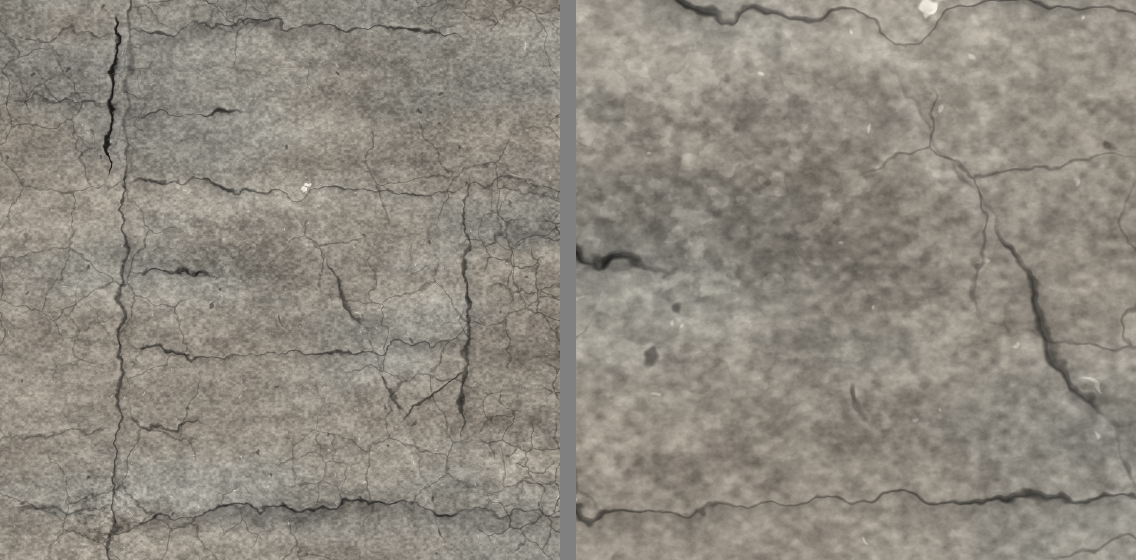
Left, the full canvas; right, a detail of the centre.
A WebGL 1 fragment shader for this texture:

```glsl
precision highp float;
// Weathered concrete wall with jagged cracks, worn joints, stains and fine crazing.
uniform vec2 u_resolution;

float hash(vec2 p) {
  vec3 q = fract(vec3(p.xyx) * 0.1031);
  q += dot(q, q.yzx + 33.33);
  return fract((q.x + q.y) * q.z);
}
float noise(vec2 p) {
  vec2 i = floor(p), f = fract(p);
  f = f * f * (3.0 - 2.0 * f);
  return mix(mix(hash(i), hash(i + vec2(1, 0)), f.x),
             mix(hash(i + vec2(0, 1)), hash(i + vec2(1, 1)), f.x), f.y);
}
float fbm(vec2 p) {
  float sum = 0.0, gain = 0.53;
  for (int i = 0; i < 4; i++) {
    sum += gain * noise(p);
    p = mat2(1.6, 1.2, -1.2, 1.6) * p + 7.3;
    gain *= 0.5;
  }
  return sum;
}
// Cellular noise: distance to point, distance to cell border, cell id.
vec3 cells(vec2 p) {
  vec2 nearest = vec2(8.0), second = vec2(8.0);
  float id = 0.0;
  for (int k = 0; k < 9; k++) {
    vec2 c = floor(p) + vec2(mod(float(k), 3.0), floor(float(k) / 3.0)) - 1.0;
    vec2 r = c + 0.1 + 0.8 * vec2(hash(c), hash(c + 51.7)) - p;
    if (dot(r, r) < dot(nearest, nearest)) {
      second = nearest;
      nearest = r;
      id = hash(c + 93.1);
    } else if (dot(r, r) < dot(second, second)) second = r;
  }
  return vec3(length(nearest), dot(0.5 * (nearest + second), normalize(second - nearest)), id);
}
float wander(float t, float seed) {
  return 0.5 * sin(t * 9.0 + seed * 2.3) + 0.3 * sin(t * 23.0 + seed * 5.1)
       + 0.16 * sin(t * 57.0 + seed * 3.7) + 0.1 * sin(t * 131.0 + seed);
}
float span(float t, float a, float b, float soft) {
  return smoothstep(a - soft, a + soft, t) * (1.0 - smoothstep(b - soft, b + soft, t));
}
float spot(vec2 p, vec2 center, vec2 radius) {
  vec2 r = (p - center) / radius;
  return exp(-dot(r, r));
}
// Dark core, soft shadow on the negative side and a lit rim on the positive one.
vec3 carve(vec3 col, float d, float halfWidth, float strength, float px) {
  float core = 1.0 - smoothstep(halfWidth * 0.3, halfWidth + px, abs(d));
  float shade = exp(-abs(d) / (halfWidth * 2.0 + 0.004)) * mix(1.0, 0.35, smoothstep(-px, px, d));
  float r = (d - halfWidth * 2.5) / (halfWidth * 1.3);
  return col * max(0.2, 1.0 - strength * (0.36 * core + 0.19 * shade)) + strength * 0.03 * exp(-r * r);
}
// Thin polygonal crack lines.
float crazing(vec2 p, float scale, float px) {
  return 1.0 - smoothstep(0.0003, 0.0011 + px, cells(p * scale).y / scale);
}
// Stained, grainy and flaking surface without cracks.
vec3 concrete(vec2 p) {
  float mottle = fbm(p * vec2(40.0, 52.0)) - 0.5, grain = fbm(p * vec2(170.0, 215.0) + 3.0) - 0.5;
  float dark = spot(p, vec2(0.4, 0.55), vec2(0.15, 0.13));
  float rubble = spot(p, vec2(0.19, 0.08), vec2(0.07));
  float tone = 0.19 * (fbm(p * vec2(3.0, 17.0) + 4.0) - 0.5) + 0.17 * (fbm(p * vec2(4.0, 6.0) + 21.0) - 0.5);
  tone += (0.17 + 0.3 * rubble) * mottle + (0.29 + 0.2 * rubble) * grain;
  float flakes = smoothstep(0.53, 0.6, fbm(p * vec2(62.0, 70.0) + 30.0));
  tone += (0.02 + 0.06 * dark) * (flakes - 0.3) - 0.035 * dark - 0.04 * rubble;
  tone += 0.1 * spot(p, vec2(0.93, 0.17), vec2(0.07, 0.05)) * (0.7 + 3.0 * mottle);
  tone += 0.03 * spot(p, vec2(0.7, 0.53), vec2(0.15, 0.12)) - 0.05 * smoothstep(0.93, 1.0, p.y);
  float warmth = smoothstep(0.3, 0.7, fbm(p * vec2(3.0, 8.0) + 40.0));
  return mix(vec3(0.565, 0.556, 0.522), vec3(0.588, 0.556, 0.512), warmth) + tone * vec3(1.0, 0.98, 0.93);
}

void main() {
  vec2 p = gl_FragCoord.xy / u_resolution;
  float px = 1.0 / u_resolution.y;
  vec2 q = p + 0.034 * (vec2(fbm(p * 32.0), fbm(p * 32.0 + 17.0)) - 0.5);
  vec3 col = concrete(p);

  // Crazing, densest at the right and upper left.
  float zone = smoothstep(0.83, 0.88, p.x) * (1.0 - smoothstep(0.6, 0.72, p.y));
  zone = max(zone + spot(p, vec2(0.08, 0.81), vec2(0.11, 0.08)), 0.7 * smoothstep(0.5, 0.62, fbm(p * 5.0 + 60.0)));
  float broken = smoothstep(0.3, 0.55, noise(p * 19.0 + 8.0));
  col *= 1.0 - 0.26 * zone * broken * crazing(q, 23.0, px);
  col *= 1.0 - 0.22 * smoothstep(0.5, 0.65, noise(p * 7.0 + 3.0)) * crazing(q + 3.0, 9.0, px);

  // Horizontal cracks with stains: long and short rows alternate.
  for (int i = 0; i < 7; i++) {
    float row = float(i), isLong = 1.0 - mod(row, 2.0);
    float d = q.y - 0.09 - 0.143 * row - 0.022 * wander(q.x, row + 1.0);
    float reach = mix(0.32 + 0.14 * hash(vec2(row, 3.0)), 0.82, isLong);
    float vary = noise(vec2(p.x * 15.0, row * 7.0)) * (0.6 + 0.7 * noise(p * 90.0));
    float strength = span(p.x, 0.24, reach, 0.03) * (0.45 + 0.8 * vary);
    strength += 0.6 * span(p.x, 0.03, 0.19, 0.02) * step(mod(row, 5.0), 1.5);
    strength += 0.6 * smoothstep(0.82, 0.85, p.x) * step(mod(row, 4.0), 0.5);
    col = carve(col, d, mix(0.0008, 0.0042, vary * vary), strength, px);
    float stain = isLong * smoothstep(0.5, 0.85, noise(vec2(p.x * 4.0, row * 5.0 + 2.0)));
    col *= 1.0 - 0.16 * stain * exp(-pow(abs(d + 0.012) / 0.018, 2.0)) * smoothstep(0.22, 0.3, p.x);
  }

  // Left joint: pale strip, worn edge and open gap.
  float edge = 0.2 + 0.035 * p.y + 0.004 * wander(p.y, 4.0) - q.x;
  float gap = 0.19 + 0.07 * (p.y - 0.69) - q.x, opening = span(p.y, 0.69, 0.97, 0.012);
  col += 0.05 * opening * smoothstep(0.0, 0.004, -gap) * smoothstep(0.0, 0.004, edge);
  float wear = noise(vec2(p.y * 17.0, 5.0)) * (0.6 + 0.8 * noise(p * 80.0));
  col = carve(col, edge, mix(0.001, 0.005, wear), mix(0.95, 0.5, opening), px);
  col = carve(col, gap, 0.0012 + 0.003 * wear, 1.6 * opening, px);

  // Right joint, its branch and the pale diagonal seam.
  float joint = 0.829 + 0.008 * wander(p.y, 7.0) - q.x;
  col = carve(col, joint, 0.0015 + 0.003 * wear, span(p.y, 0.22, 0.68, 0.015) * (0.7 + 0.5 * wear), px);
  float branch = q.y - 0.26 - 0.7 * (q.x - 0.72);
  col = carve(col, branch, 0.0018, span(p.x, 0.72, 0.825, 0.008), px);
  float drop = 0.63 - p.y, seam = q.x - 0.52 - 0.66 * drop + 0.35 * drop * drop;
  float seamSpan = span(p.y, 0.03, 0.62, 0.015);
  col += 0.055 * seamSpan * (1.0 - smoothstep(0.004, 0.012, abs(seam + 0.007)));
  col = carve(col, seam, 0.001 + 0.003 * wear, seamSpan * (0.3 + 0.7 * smoothstep(0.4, 0.7, wear)), px);

  // Dark pits, pale flecks and one chip.
  vec3 pit = cells(q * vec2(21.0, 17.0) + 5.0), fleck = cells(q * 43.0 + 11.0);
  col *= 1.0 - 0.35 * step(0.86, pit.z) * (1.0 - smoothstep(0.03, 0.1, pit.x));
  col += 0.15 * step(0.9, fleck.z) * (1.0 - smoothstep(0.03, 0.1, fleck.x));
  col += 0.3 * smoothstep(0.5, 0.7, spot(q, vec2(0.545, 0.67), vec2(0.012, 0.008)) * (0.5 + noise(p * 150.0)));
  gl_FragColor = vec4(clamp(col, 0.0, 1.0), 1.0);
}
```
